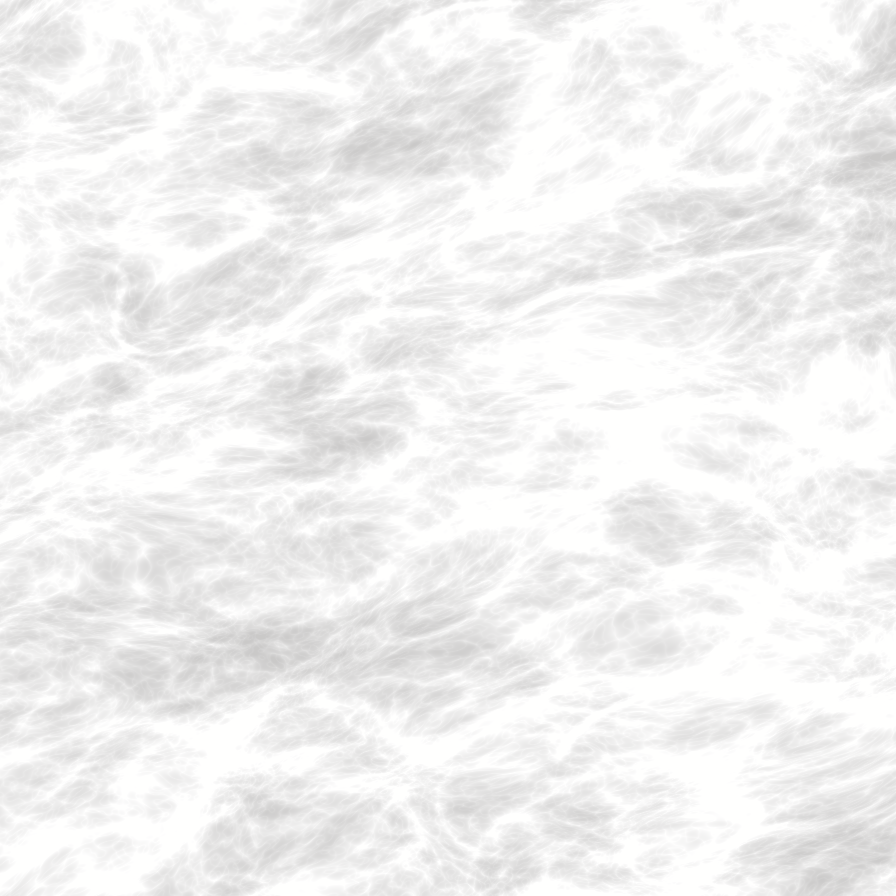
Reproduce this texture procedurally as a WebGL 1 fragment shader.

```glsl
precision highp float;
// Pale crinkled marble: soft grey patches, white clouds and fine slanted creases.

uniform vec2 u_resolution;

const vec3 GREY = vec3(0.792, 0.788, 0.786);
const vec3 WHITE = vec3(1.0, 0.999, 0.998);
const float GRAIN_ANGLE = 0.30;      // slant of the streaks, radians
const float GRAIN_STRETCH = 0.55;    // frequency along the streaks
const float WARP_BROAD = 0.055;
const float WARP_FINE = 0.016;
const float PATCH_SCALE = 4.2;
const float PATCH_CONTRAST = 0.50;
const float CREASE_SCALE = 9.0;
const float CREASE_CONTRAST = 0.52;
const float CREASE_SHARPNESS = 5.0;
const float CREASE_MEAN = 0.33;
const float RELIEF_SCALE = 34.0;
const float RELIEF_CONTRAST = 0.30;
const float VEIN_SCALE = 5.0;
const float VEIN_WIDTH = 0.045;
const float VEIN_CONTRAST = 0.35;
const float BRIGHTNESS = 0.69;

mat2 rotation(float angle) {
  float c = cos(angle), s = sin(angle);
  return mat2(c, s, -s, c);
}

vec2 gradient(vec2 cell) {
  vec3 h = fract(vec3(cell.xyx) * vec3(0.1031, 0.1030, 0.0973));
  h += dot(h, h.yzx + 33.33);
  float angle = 6.2832 * fract((h.x + h.y) * h.z);
  return vec2(cos(angle), sin(angle));
}

// Gradient noise, roughly -1 to 1.
float noise(vec2 p) {
  vec2 i = floor(p), f = fract(p);
  vec2 u = f * f * f * (f * (f * 6.0 - 15.0) + 10.0);
  float a = dot(gradient(i), f);
  float b = dot(gradient(i + vec2(1.0, 0.0)), f - vec2(1.0, 0.0));
  float c = dot(gradient(i + vec2(0.0, 1.0)), f - vec2(0.0, 1.0));
  float d = dot(gradient(i + 1.0), f - 1.0);
  return 1.4 * mix(mix(a, b, u.x), mix(c, d, u.x), u.y);
}

vec2 noisePair(vec2 p) {
  return vec2(noise(p + 17.3), noise(p + 71.9));
}

float fbm(vec2 p) {
  float sum = 0.0, amplitude = 1.0;
  mat2 turn = rotation(0.4);
  for (int i = 0; i < 5; i++) {
    sum += amplitude * noise(p);
    p = turn * p * 2.07 + 13.7;
    amplitude *= 0.54;
  }
  return sum;
}

// Layered bright creases around flat basins, centred near zero.
float creases(vec2 p) {
  float sum = 0.0, amplitude = 1.0;
  mat2 turn = rotation(0.12);
  for (int i = 0; i < 5; i++) {
    float ridge = exp(-CREASE_SHARPNESS * abs(noise(p)));
    sum += amplitude * (ridge - CREASE_MEAN);
    p = turn * p * 2.05 + 29.1;
    amplitude *= 0.70;
  }
  return sum;
}

void main() {
  vec2 uv = gl_FragCoord.xy / u_resolution.y;

  // Slanted, stretched and warped grain space
  vec2 p = rotation(-GRAIN_ANGLE) * uv * vec2(GRAIN_STRETCH, 1.0) + 3.0;
  p += WARP_BROAD * noisePair(p * 3.5);
  p += WARP_FINE * noisePair(p * 13.0);

  // Cloudy patches and crinkles
  float tone = BRIGHTNESS + PATCH_CONTRAST * fbm(p * PATCH_SCALE);
  tone += CREASE_CONTRAST * creases(p * CREASE_SCALE);

  // Fine relief lit from above
  vec2 r = p * RELIEF_SCALE;
  tone += RELIEF_CONTRAST * (noise(r) - noise(r + vec2(0.06, 0.22)));
  tone += RELIEF_CONTRAST * 0.5 * (noise(r * 2.7) - noise(r * 2.7 + vec2(0.1, 0.3)));

  // Long white veins, broken by a mask
  float vein = 1.0 - smoothstep(0.0, VEIN_WIDTH, abs(noise(p * VEIN_SCALE + 41.0)));
  float mask = smoothstep(-0.1, 0.4, noise(p * 6.0 + 87.0));
  tone += VEIN_CONTRAST * vein * mask;

  gl_FragColor = vec4(mix(GREY, WHITE, clamp(tone, 0.0, 1.0)), 1.0);
}
```
